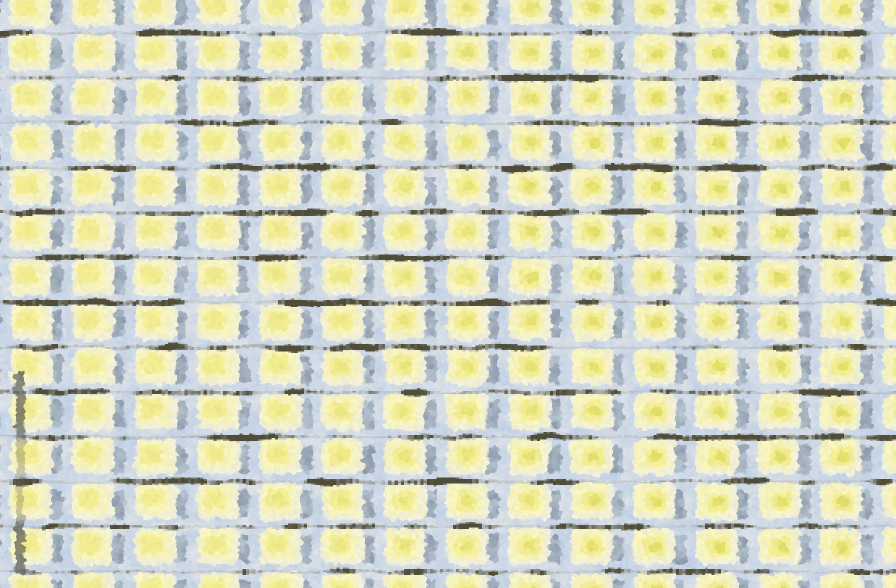
This pattern is drawn by a Shadertoy shader. Its source:

```glsl
// Rows of hand-dabbed yellow blocks with blue-grey shadows and broken dark seams.

const vec2 PITCH = vec2(0.1060, 0.0763);   // repeat size, canvas height = 1
const vec2 ORIGIN = vec2(0.0064, 0.0565);  // first seam crossing, from top left
const vec2 BLOCK_HALF = vec2(0.0355, 0.0310);

float hash(vec2 p) {
    vec3 q = fract(vec3(p.xyx) * 0.1031);
    q += dot(q, q.yzx + 33.33);
    return fract((q.x + q.y) * q.z);
}

float noise(vec2 p) {
    vec2 i = floor(p), f = fract(p);
    f = f * f * (3.0 - 2.0 * f);
    return mix(mix(hash(i), hash(i + vec2(1, 0)), f.x),
               mix(hash(i + vec2(0, 1)), hash(i + vec2(1, 1)), f.x), f.y);
}

// Centre of the nearest brush dab: flattens colour into irregular patches.
vec2 dabCentre(vec2 p, float size) {
    vec2 cell = floor(p / size), best = p;
    float nearest = 1e9;
    for (int y = -1; y <= 1; y++)
    for (int x = -1; x <= 1; x++) {
        vec2 id = cell + vec2(x, y);
        vec2 site = (id + vec2(hash(id), hash(id + 71.3))) * size;
        float d = dot(site - p, site - p);
        if (d < nearest) { nearest = d; best = site; }
    }
    return best;
}

float roundBox(vec2 p, vec2 halfSize, float radius) {
    vec2 q = abs(p) - halfSize + radius;
    return length(max(q, 0.0)) + min(max(q.x, q.y), 0.0) - radius;
}

float fill(float d) {
    return smoothstep(0.001, -0.001, d);
}

vec3 paintGround(vec2 dab) {
    return mix(vec3(0.76, 0.82, 0.90), vec3(0.86, 0.88, 0.90), noise(dab * 48.0));
}

vec3 paintShadow(vec3 col, vec2 q, vec2 dab) {
    float rough = (noise(dab * 130.0) - 0.5) * 0.006;
    float d = roundBox(q - vec2(0.0415, 0.005), vec2(0.0110, 0.0235), 0.005);
    vec3 shade = mix(vec3(0.55, 0.60, 0.66), vec3(0.72, 0.77, 0.82), noise(dab * 90.0 + 9.0));
    return mix(col, shade, fill(d + rough));
}

// Nested lobes of yellow; the core tightens and deepens towards the right.
vec3 paintBlock(vec3 col, vec2 q, vec2 dab, vec2 id, float focus) {
    float rough = (noise(dab * 110.0 + 31.0) - 0.5) * 0.005;
    vec2 drift = (vec2(hash(id), hash(id + 17.0)) - 0.5) * 0.003;
    vec2 lobe = q - drift - mix(vec2(-0.007, -0.004), vec2(0.002, 0.001), focus);
    float body = roundBox(q - drift, BLOCK_HALF, 0.012) + rough;
    float pale = roundBox(q - drift + vec2(0.004, 0.003), vec2(0.0290, 0.0250), 0.012) + rough;
    float warm = roundBox(lobe, vec2(0.0185, 0.0160), 0.010) + rough;
    float core = roundBox(lobe - vec2(0.002, 0.0), vec2(0.0100, 0.0085), 0.007) + rough * 0.6;
    col = mix(col, vec3(0.945, 0.94, 0.84), fill(body));
    col = mix(col, vec3(0.965, 0.95, 0.74), fill(pale));
    col = mix(col, vec3(0.95, 0.93, 0.58), fill(warm));
    return mix(col, vec3(0.88, 0.87, 0.41), fill(core) * mix(0.12, 0.95, focus));
}

// Ragged seam between rows, chipped into small flat rectangles.
vec3 paintSeam(vec3 col, vec2 p) {
    vec2 chip = (floor(p / vec2(0.0055, 0.0025)) + 0.5) * vec2(0.0055, 0.0025);
    float row = floor((p.y - ORIGIN.y) / PITCH.y + 0.5);
    vec2 along = vec2(chip.x, row * 7.3);
    float wobble = (noise(along * vec2(30.0, 1.0)) - 0.5) * 0.005;
    float away = abs(chip.y - ORIGIN.y - row * PITCH.y + wobble);
    float wear = noise(along * vec2(24.0, 1.0) + 43.0);
    float thickness = 0.0006 + 0.0070 * max(wear - 0.3, 0.0) + 0.0020 * hash(chip * 800.0);
    float dark = smoothstep(0.25, 0.75, wear + 0.35 * (hash(along * 700.0) - 0.5));
    vec3 ink = mix(vec3(0.70, 0.71, 0.69), vec3(0.31, 0.30, 0.22), dark);
    return mix(col, ink, fill(away - thickness) * mix(0.5, 1.0, dark));
}

// One worn vertical stain near the lower left, fainter at its middle.
vec3 paintStain(vec3 col, vec2 p, vec2 dab) {
    float rough = (noise(dab * 120.0 + 5.0) - 0.5) * 0.006;
    float d = roundBox(p - vec2(0.034, 0.805), vec2(0.0075, 0.170), 0.004) + rough;
    float strength = mix(0.35, 0.88, smoothstep(0.055, 0.085, abs(p.y - 0.815)));
    strength *= 0.8 + 0.2 * noise(dab * 80.0);
    return mix(col, vec3(0.40, 0.41, 0.37), fill(d) * strength);
}

vec3 paint(vec2 p, float width) {
    vec2 dab = dabCentre(p, 0.0070);
    vec2 soft = mix(p, dab, 0.75);
    vec2 cell = (soft - ORIGIN) / PITCH;
    vec2 id = floor(cell);
    vec2 q = (fract(cell) - vec2(0.44, 0.43)) * PITCH;
    float focus = smoothstep(0.1, 0.85, (id.x + 0.5) * PITCH.x / width);
    vec3 col = paintGround(dab);
    col = paintShadow(col, q, dab);
    col = paintBlock(col, q, dab, id, focus);
    col += (hash(floor(dab * 2000.0)) - 0.5) * 0.035;
    col = paintSeam(col, p);
    return paintStain(col, soft, dab);
}

void mainImage(out vec4 fragColor, in vec2 fragCoord) {
    vec3 sum = vec3(0.0);
    // Four samples per pixel soften the dab edges.
    for (int i = 0; i < 4; i++) {
        vec2 shift = vec2(i % 2, i / 2) * 0.5 - 0.25;
        vec2 p = (fragCoord + shift) / iResolution.y;
        sum += paint(vec2(p.x, 1.0 - p.y), iResolution.x / iResolution.y);
    }
    fragColor = vec4(clamp(sum * 0.25, 0.0, 1.0), 1.0);
}
```
